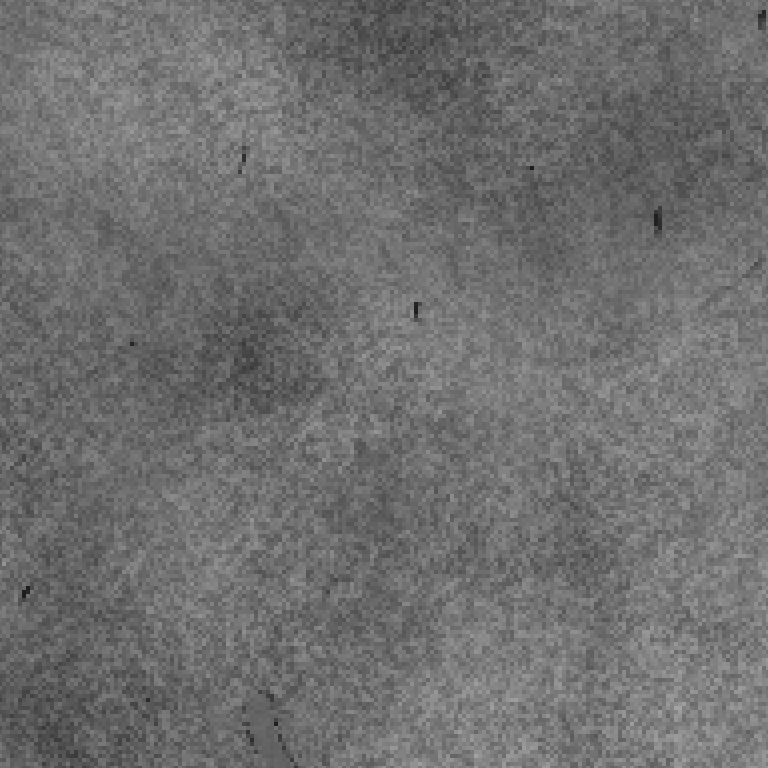
Write a WebGL 1 fragment shader that draws this texture.

```glsl
precision highp float;
// Weathered grey stone: cloudy mottling, blocky grain, pale veins, dark nicks and scratches.
uniform vec2 u_resolution;

const float GRAINS = 192.0; // grain blocks across the canvas

float hash(vec2 p) {
  vec3 a = fract(vec3(p.xyx) * 0.1031);
  a += dot(a, a.yzx + 33.33);
  return fract((a.x + a.y) * a.z);
}

float noise(vec2 p) {
  vec2 i = floor(p), f = fract(p);
  f = f * f * (3.0 - 2.0 * f);
  return mix(mix(hash(i), hash(i + vec2(1.0, 0.0)), f.x),
             mix(hash(i + vec2(0.0, 1.0)), hash(i + vec2(1.0, 1.0)), f.x), f.y);
}

float fbm(vec2 p) {
  float sum = 0.0, amp = 0.5;
  for (int i = 0; i < 5; i++) {
    sum += amp * noise(p);
    p = mat2(0.8, 0.6, -0.6, 0.8) * p * 2.03 + 17.3;
    amp *= 0.5;
  }
  return sum;
}

float segment(vec2 p, vec2 a, vec2 b) {
  vec2 d = b - a;
  return length(p - a - d * clamp(dot(p - a, d) / dot(d, d), 0.0, 1.0));
}

// Soft elliptical patch
float patchAt(vec2 p, vec2 center, vec2 radius) {
  vec2 d = (p - center) / radius;
  return exp(-dot(d, d));
}

// Stroke through a hashed place, with a slight bend
float stroke(vec2 p, float seed, float angle, float halfLength) {
  vec2 center = vec2(hash(vec2(seed, 11.0)), hash(vec2(seed, 47.0)));
  center.x *= mix(0.4, 1.0, center.x);
  vec2 along = halfLength * vec2(cos(angle), sin(angle));
  p.x += 0.004 * sin(p.y * 90.0 + seed);
  return segment(p, center - along, center + along);
}

void main() {
  // Snap to grain blocks, blending over one pixel at their borders
  vec2 grid = gl_FragCoord.xy / u_resolution.y * GRAINS;
  float blockSize = max(u_resolution.y / GRAINS, 1.0);
  vec2 cell = floor(grid) + clamp((fract(grid) - 0.5) * blockSize + 0.5, 0.0, 1.0);
  vec2 p = cell / GRAINS;

  // Cloudy base with broad light and dark patches
  float tone = 0.432 + 0.36 * (fbm(p * 4.0 + 5.7) - 0.484);
  tone += 0.065 * patchAt(p, vec2(0.2, 0.81), vec2(0.22, 0.13));
  tone -= 0.045 * patchAt(p, vec2(0.6, 0.58), vec2(0.24, 0.17));
  tone += 0.03 * patchAt(p, vec2(0.9, 0.3), vec2(0.16, 0.2));

  // Grain, rougher in some areas
  float rough = 0.75 + 0.5 * noise(p * 6.0 + 31.0) + 0.25 * (0.5 - p.y);
  tone += 0.12 * rough * (noise(cell + 3.0) - 0.5);
  tone += 0.1 * rough * (noise(cell * 0.5 + 71.3) - 0.5);

  // Pale broken veins leaning up to the right
  vec2 lean = mat2(0.6, -0.8, 0.8, 0.6) * p;
  float vein = abs(fbm(lean * vec2(5.0, 11.0) + 90.0) - 0.48);
  float veinMask = smoothstep(0.5, 0.75, noise(p * 7.0 + 13.0));
  tone += 0.06 * veinMask * (1.0 - smoothstep(0.0, 0.025, vein));

  // Faint diagonal scratches
  float wear = noise(cell * 0.8 + 140.0);
  for (int i = 0; i < 5; i++) {
    float seed = float(i) + 21.0;
    float d = stroke(p, seed, 0.5 + 0.5 * hash(vec2(seed, 5.0)), 0.06);
    tone -= 0.07 * smoothstep(0.25, 0.6, wear) * (1.0 - smoothstep(0.002, 0.005, d));
  }

  // Short dark nicks and single specks
  for (int i = 0; i < 8; i++) {
    float seed = float(i) + 61.0;
    float size = i < 5 ? 0.008 + 0.012 * hash(vec2(seed, 8.0)) : 0.0005;
    float d = stroke(p, seed, 1.0 + 0.7 * hash(vec2(seed, 2.0)), size);
    float cut = 1.0 - smoothstep(0.002, 0.0045, d);
    tone = mix(tone, 0.1, cut * mix(0.35, 0.95, smoothstep(0.3, 0.7, wear)));
  }

  // Smooth groove at the lower edge with a dashed dark rim
  vec2 bent = p + vec2(0.012 * sin(p.y * 30.0), 0.0);
  float groove = segment(bent, vec2(0.345, 0.08), vec2(0.375, -0.03));
  tone = mix(tone, 0.38, 0.7 * (1.0 - smoothstep(0.014, 0.019, groove)));
  float rim = 1.0 - smoothstep(0.001, 0.004, abs(groove - 0.018));
  tone -= 0.2 * rim * smoothstep(0.45, 0.65, wear);

  gl_FragColor = vec4(vec3(clamp(tone, 0.0, 1.0)), 1.0);
}
```
